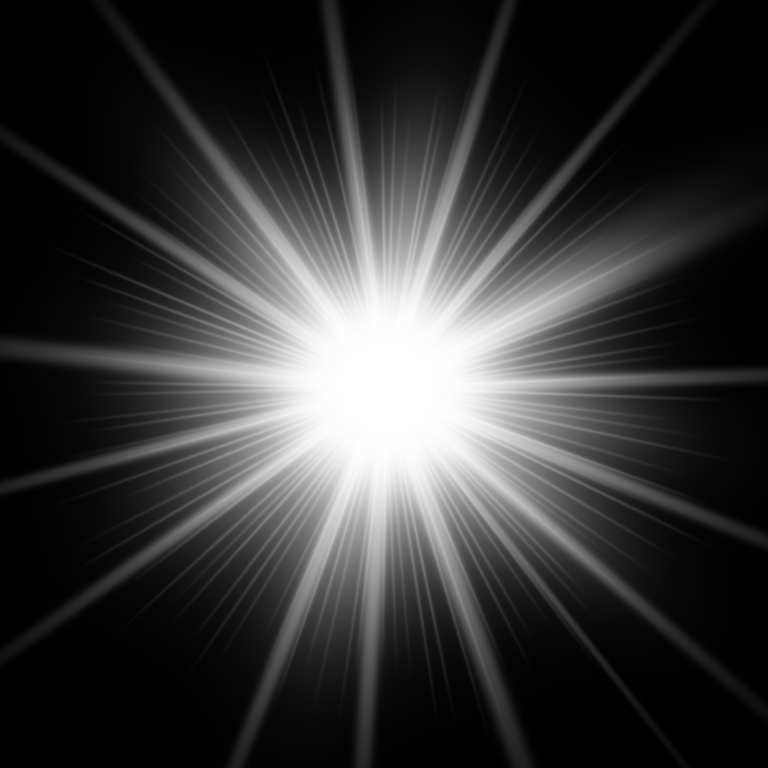
This background is drawn by a WebGL 2 fragment shader. Its source:

```glsl
#version 300 es
precision highp float;
// A white starburst on black: a saturated core, a soft halo stretched into
// uneven lobes, broad beams of near-constant width, and a fan of fine rays
// scattered over equal angular cells. Layers are joined by screen blending.

uniform vec2 u_resolution;
out vec4 outColor;

const float TAU = 6.2831853;
const vec2 CENTER = vec2(0.503, 0.495);
const float CORE_RADIUS = 0.132;
const float HALO_RADIUS = 0.222;
const float HALO_POWER = 2.4;
const float BEAM_REACH = 0.42;
const float WIDE_BEAM_REACH = 0.34;
const float FINE_COUNT = 100.0;
const float FINE_WIDTH = 0.0022;
const float FINE_STRENGTH = 0.40;

// Beams: angle in degrees, half width.
const int BEAM_COUNT = 16;
const vec2 BEAMS[BEAM_COUNT] = vec2[](
  vec2(126.4, 0.011), vec2(98.4, 0.012), vec2(72.3, 0.010), vec2(50.2, 0.009),
  vec2(25.8, 0.020), vec2(1.9, 0.010), vec2(-22.0, 0.010), vec2(-40.5, 0.010),
  vec2(-51.7, 0.005), vec2(-70.2, 0.015), vec2(-93.5, 0.012), vec2(-111.7, 0.011),
  vec2(-145.0, 0.010), vec2(-165.4, 0.009), vec2(174.0, 0.014), vec2(146.6, 0.010));

// Halo lobes: angle in degrees, angular spread in degrees, added radius.
const int LOBE_COUNT = 8;
const vec3 LOBES[LOBE_COUNT] = vec3[](
  vec3(30.0, 8.0, 0.110), vec3(82.0, 13.0, 0.055), vec3(130.0, 13.0, 0.065),
  vec3(172.0, 15.0, 0.030), vec3(-150.0, 20.0, 0.030), vec3(-105.0, 15.0, 0.050),
  vec3(-38.0, 13.0, 0.055), vec3(-10.0, 12.0, 0.045));

float hash(float n) {
  return fract(sin(n * 127.1 + 3.7) * 43758.547);
}

float screenBlend(float a, float b) {
  return 1.0 - (1.0 - a) * (1.0 - b);
}

// Line running outward from the center; higher power gives firmer edges.
float softRay(vec2 p, float angle, float width, float power) {
  vec2 dir = vec2(cos(angle), sin(angle));
  float across = abs(p.x * dir.y - p.y * dir.x) / width;
  return exp(-pow(across, power)) * smoothstep(0.0, 0.04, dot(p, dir));
}

float halo(float r, float angle) {
  float radius = HALO_RADIUS;
  for (int i = 0; i < LOBE_COUNT; i++) {
    float turn = (angle - radians(LOBES[i].x)) / TAU;
    float offset = (fract(turn + 0.5) - 0.5) * 360.0 / LOBES[i].y;
    radius += LOBES[i].z * exp(-offset * offset);
  }
  return 0.93 * exp(-pow(r / radius, HALO_POWER));
}

float beams(vec2 p, float r) {
  float light = 0.0;
  for (int i = 0; i < BEAM_COUNT; i++) {
    float width = BEAMS[i].y;
    float strength = mix(0.40, 0.58, smoothstep(0.004, 0.011, width));
    float reach = mix(BEAM_REACH, WIDE_BEAM_REACH, smoothstep(0.015, 0.020, width));
    float fade = exp(-pow(r / reach, 2.0));
    float ray = softRay(p, radians(BEAMS[i].x), width, 2.6);
    light = screenBlend(light, ray * strength * fade);
  }
  return light;
}

// One jittered ray per angular cell; neighbors are included to avoid seams.
float fineRays(vec2 p, float r, float angle, float pixel) {
  float cell = floor(angle / TAU * FINE_COUNT);
  float width = max(FINE_WIDTH, 0.8 * pixel);
  float light = 0.0;
  for (float k = -1.0; k <= 1.0; k++) {
    float id = mod(cell + k, FINE_COUNT);
    float rayAngle = (id + 0.2 + 0.6 * hash(id)) / FINE_COUNT * TAU;
    float reach = mix(0.36, 0.48, hash(id + 31.0));
    float strength = FINE_STRENGTH * mix(0.5, 1.0, hash(id + 67.0));
    float fade = clamp((reach - r) / (reach - 0.12), 0.0, 1.0);
    light = screenBlend(light, softRay(p, rayAngle, width, 2.0) * strength * fade);
  }
  return light;
}

void main() {
  float side = min(u_resolution.x, u_resolution.y);
  vec2 p = (gl_FragCoord.xy - 0.5 * u_resolution) / side + 0.5 - CENTER;
  float r = length(p);
  float angle = atan(p.y, p.x + 1e-6);

  float light = halo(r, angle);
  light = screenBlend(light, beams(p, r));
  light = screenBlend(light, fineRays(p, r, angle, 1.0 / side));
  light = screenBlend(light, exp(-pow(r / CORE_RADIUS, 4.0)));
  outColor = vec4(vec3(light), 1.0);
}
```
